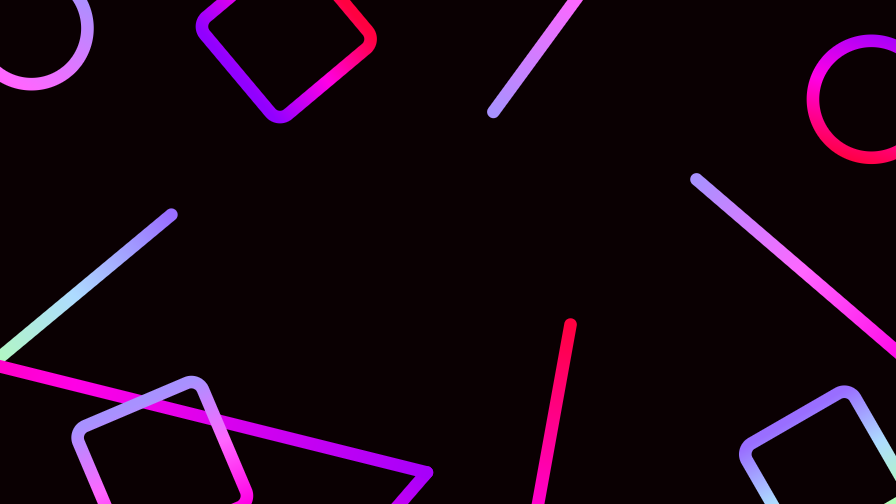
Write a Shadertoy shader that draws this background.

```glsl
const float STROKE = 0.0125;   // half width of every outline
const float CORNER = 0.025;    // rounding of the squares
const vec3 BACKDROP = vec3(0.04, 0.0, 0.008);

const vec3 VIOLET = vec3(0.57, 0.0, 1.0);
const vec3 MAGENTA = vec3(1.0, 0.0, 0.9);
const vec3 RED = vec3(1.0, 0.0, 0.25);
const vec3 PERIWINKLE = vec3(0.66, 0.57, 1.0);
const vec3 PINK = vec3(1.0, 0.4, 1.0);
const vec3 LAVENDER = vec3(0.6, 0.43, 1.0);
const vec3 SKY = vec3(0.68, 0.86, 1.0);
const vec3 MINT = vec3(0.7, 1.0, 0.7);

// Three-stop colour ramps
vec3 ramp(vec3 a, vec3 b, vec3 c, float t) {
    t = clamp(t, 0.0, 1.0) * 2.0;
    return t < 1.0 ? mix(a, b, t) : mix(b, c, t - 1.0);
}
vec3 hot(float t) { return ramp(VIOLET, MAGENTA, RED, t); }
vec3 candy(float t) { return ramp(PERIWINKLE, PINK, MAGENTA, t); }
vec3 cool(float t) { return ramp(LAVENDER, SKY, MINT, t); }

// Each shape returns (distance to its outline, position along its gradient)
vec2 bar(vec2 p, vec2 a, vec2 b) {
    vec2 ab = b - a;
    float t = clamp(dot(p - a, ab) / dot(ab, ab), 0.0, 1.0);
    return vec2(length(p - a - ab * t) - STROKE, t);
}

vec2 ring(vec2 p, vec2 centre, float radius, vec2 direction) {
    vec2 q = p - centre;
    float t = 0.5 + 0.5 * dot(q, normalize(direction)) / radius;
    return vec2(abs(length(q) - radius) - STROKE, t);
}

vec2 square(vec2 p, vec2 centre, float halfSide, float degrees_) {
    float angle = radians(degrees_), c = cos(angle), s = sin(angle);
    vec2 q = p - centre;
    q = vec2(c * q.x + s * q.y, c * q.y - s * q.x);
    vec2 e = abs(q) - halfSide + CORNER;
    float d = length(max(e, 0.0)) + min(max(e.x, e.y), 0.0) - CORNER;
    return vec2(abs(d) - STROKE, 0.5 - 0.5 * q.y / halfSide);
}

void paint(inout vec3 color, vec3 ink, float d) {
    color = mix(color, ink, clamp(0.5 - d * iResolution.y, 0.0, 1.0));
}

void mainImage(out vec4 fragColor, in vec2 fragCoord) {
    vec2 p = fragCoord / iResolution.y;
    vec3 color = BACKDROP;
    vec2 s;

    // Rings
    s = ring(p, vec2(0.0625, 0.944), 0.111, vec2(-0.5, -0.87));
    paint(color, candy(0.5 * s.y), s.x);
    s = ring(p, vec2(1.729, 0.803), 0.116, vec2(-0.26, -0.97));
    paint(color, hot(mix(0.15, 0.95, s.y)), s.x);

    // Straight bars
    s = bar(p, vec2(0.979, 0.778), vec2(1.317, 1.24));
    paint(color, candy(s.y), s.x);
    s = bar(p, vec2(0.34, 0.574), vec2(-0.046, 0.253));
    paint(color, cool(s.y), s.x);
    s = bar(p, vec2(1.382, 0.644), vec2(1.806, 0.28));
    paint(color, candy(s.y), s.x);
    s = bar(p, vec2(1.132, 0.356), vec2(1.063, -0.025));
    paint(color, hot(mix(1.0, 0.55, s.y)), s.x);

    // Bent bar
    vec2 bend = vec2(0.847, 0.0625);
    s = bar(p, bend, vec2(0.773, -0.023));
    paint(color, hot(mix(0.1, 0.25, s.y)), s.x);
    s = bar(p, bend, vec2(-0.028, 0.28));
    paint(color, hot(mix(0.1, 0.6, s.y)), s.x);

    // Tilted squares
    s = square(p, vec2(0.568, 0.935), 0.126, 130.0);
    paint(color, hot(s.y), s.x);
    s = square(p, vec2(0.322, 0.074), 0.134, 23.0);
    paint(color, candy(s.y), s.x);
    s = square(p, vec2(1.639, 0.0625), 0.124, 30.0);
    paint(color, cool(s.y), s.x);

    fragColor = vec4(color, 1.0);
}
```
